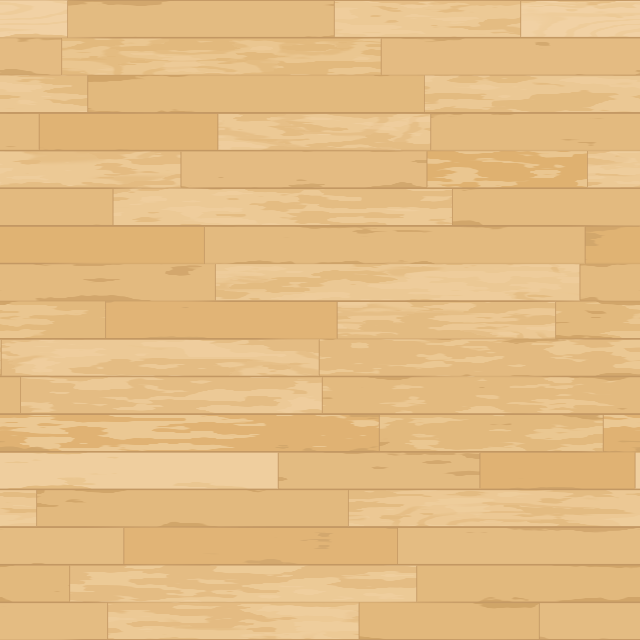
Reproduce this texture procedurally as a Shadertoy shader.

```glsl
// Strip parquet: 17 courses, each cut into two or three planks at jittered joints.
// Each plank picks a wood tone, then gets stretched-noise streaks, ring contours,
// pale sapwood and ragged edge wear; thin, partly faded seams go on top.

#define ROWS 17.0
#define JOINT_JITTER 0.45
#define THREE_PLANK_SHARE 0.42
#define SEAM_HALF 0.0013
#define JOINT_HALF 0.0009
#define RING_COUNT 5.0
#define EDGE_WEAR 0.40

const vec3 HONEY  = vec3(0.890, 0.730, 0.500);
const vec3 GOLDEN = vec3(0.878, 0.700, 0.450);
const vec3 LIGHT  = vec3(0.922, 0.783, 0.575);
const vec3 PALE   = vec3(0.942, 0.815, 0.632);
const vec3 BROWN  = vec3(0.815, 0.645, 0.415);
const vec3 SEAM   = vec3(0.765, 0.595, 0.390);

float hash(vec2 p) {
    vec3 q = fract(p.xyx * 0.1031);
    q += dot(q, q.yzx + 33.33);
    return fract((q.x + q.y) * q.z);
}

float noise(vec2 p) {
    vec2 i = floor(p), f = fract(p);
    f = f * f * (3.0 - 2.0 * f);
    return mix(mix(hash(i), hash(i + vec2(1, 0)), f.x),
               mix(hash(i + vec2(0, 1)), hash(i + vec2(1, 1)), f.x), f.y);
}

float fbm(vec2 p) {
    return 0.6 * noise(p) + 0.27 * noise(p * 2.0 + 17.0) + 0.13 * noise(p * 4.0 + 41.0);
}

// Position of joint i of a course, in plank units; wraps after n planks.
float joint(float i, float n, float row) {
    return i + JOINT_JITTER * hash(vec2(mod(i, n) + 3.0, row + 11.0));
}

// Antialiased coverage of a line, given the distance to its centre.
float lineMask(float dist, float halfWidth, float px) {
    return 1.0 - smoothstep(halfWidth - 0.5 * px, halfWidth + 0.5 * px, dist);
}

// Surface of one plank: p.x runs along it in canvas units, p.y across it from 0 to 1.
vec3 plankColor(vec2 p, float kind, vec2 id) {
    vec2 seed = floor(vec2(hash(id + 5.0), hash(id + 29.0)) * 90.0);
    float character = hash(id + 53.0);
    float streak = fbm(p * vec2(16.0, 7.0) + seed)
                 + 0.5 * (noise(p * vec2(6.0, 1.3) + seed + 7.0) - 0.5);

    // Growth rings are contours of a smooth, stretched field
    float field = noise(p * vec2(5.0, 1.3) + seed + 31.0) + 0.12 * streak;
    float rings = 1.0 - smoothstep(0.08, 0.20, abs(fract(field * RING_COUNT) - 0.5));
    rings *= smoothstep(0.35, 0.5, noise(p * vec2(7.0, 2.0) + seed + 61.0));

    vec3 col;
    if (kind < 0.66) {
        // Plain planks: sapwood on a few, sparse dark flecks
        col = kind < 0.42 ? HONEY : GOLDEN;
        float sap = smoothstep(0.62, 0.67, 1.0 - streak) * step(0.72, character);
        col = mix(col, LIGHT, sap);
        float limit = mix(0.80, 1.0, hash(id + 71.0));
        col = mix(col, BROWN, 0.85 * smoothstep(limit, limit + 0.05, streak));
    } else if (kind < 0.88) {
        // Figured planks: broken streaks and ring lines
        float figure = smoothstep(0.58, 0.63, streak);
        figure = max(figure, 0.75 * rings * step(0.35, character));
        col = mix(LIGHT, HONEY, figure);
        col = mix(col, PALE, 0.5 * smoothstep(0.68, 0.73, 1.0 - streak));
    } else {
        // Clean pale planks with a faint figure
        col = mix(PALE, LIGHT, 0.7 * rings * step(0.6, character));
        col = mix(col, LIGHT, smoothstep(0.78, 0.83, streak));
    }

    // Ragged dark wear creeping in from the long edges
    float side = step(0.5, p.y);
    float depth = EDGE_WEAR * (noise(vec2(p.x * 9.0, side * 5.0) + seed) - 0.62)
                + 0.25 * (fbm(p * vec2(26.0, 8.0) + seed + 13.0) - 0.5);
    float wear = smoothstep(0.0, 0.03, depth - min(p.y, 1.0 - p.y));
    col = mix(col, kind < 0.66 ? BROWN : HONEY, 0.9 * wear);

    // Slight tint shift from plank to plank
    return col + (hash(id + 97.0) - 0.5) * vec3(0.010, 0.016, 0.030);
}

void mainImage(out vec4 fragColor, in vec2 fragCoord) {
    vec2 uv = fragCoord / iResolution.xy;
    float px = 1.0 / iResolution.y;

    // Find the course, then the plank between two joints
    float row = floor(uv.y * ROWS);
    float across = fract(uv.y * ROWS);
    float n = 2.0 + step(fract(row * 0.7548 + 0.2), THREE_PLANK_SHARE);
    float u = uv.x * n + n * hash(vec2(row, 19.0));
    float cell = floor(u);
    cell -= step(u, joint(cell, n, row));
    float left = (u - joint(cell, n, row)) / n;
    float right = (joint(cell + 1.0, n, row) - u) / n;

    // Evenly spread wood kinds with a little jitter
    vec2 id = vec2(mod(cell, n), row);
    float kind = fract(row * 0.618 + id.x * 0.37 + 0.15 * hash(id + 41.0));
    vec3 col = plankColor(vec2(left, across), kind, id);

    // Seams between courses fade in and out; end joints are thinner
    float seamId = mod(floor(uv.y * ROWS + 0.5), ROWS);
    float fade = 0.3 + 0.7 * smoothstep(0.25, 0.5, noise(vec2(uv.x * 4.0, seamId * 3.0)));
    float seam = fade * lineMask(min(across, 1.0 - across) / ROWS, SEAM_HALF, px);
    float ends = 0.75 * lineMask(min(left, right), JOINT_HALF, px);
    fragColor = vec4(mix(col, SEAM, max(seam, ends)), 1.0);
}
```
